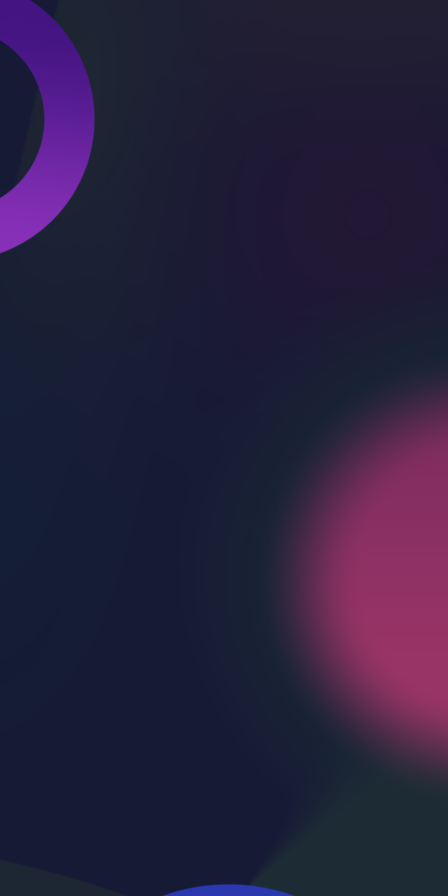
A Shadertoy shader for this background:

```glsl
// Positions are in canvas widths: x 0..1, y 0..2, origin lower left
const vec3 NAVY = vec3(0.085, 0.100, 0.208);
const vec3 DEEP_BLUE = vec3(0.075, 0.122, 0.210);
const vec3 TEAL = vec3(0.115, 0.150, 0.200);
const vec3 SEA = vec3(0.115, 0.170, 0.208);
const vec3 PLUM = vec3(0.132, 0.092, 0.205);
const vec3 DUSK = vec3(0.145, 0.128, 0.195);
const vec3 HALO = vec3(0.095, 0.140, 0.205);
const vec3 PINK_TOP = vec3(0.500, 0.175, 0.375);
const vec3 PINK_LOW = vec3(0.600, 0.205, 0.400);
const vec3 VIOLET = vec3(0.265, 0.080, 0.510);
const vec3 ORCHID = vec3(0.530, 0.190, 0.720);
const vec3 COBALT = vec3(0.170, 0.220, 0.690);

const vec2 ORB_CENTER = vec2(1.08, 0.711);
const float ORB_RADIUS = 0.395;
const float ORB_BLUR = 0.125;
const float HALO_RADIUS = 0.72;
const vec2 RING_CENTER = vec2(-0.107, 1.734);
const float RING_RADIUS = 0.262;
const float RING_HALF_WIDTH = 0.056;
const vec2 DOME_CENTER = vec2(0.51, -0.409);
const float DOME_RADIUS = 0.435;

// Soft elliptical spot, 1 at its center
float glow(vec2 p, vec2 center, vec2 size) {
    vec2 q = (p - center) / size;
    return exp(-dot(q, q));
}

// Coverage of the inside of a signed distance
float cover(float dist, float softness) {
    return 1.0 - smoothstep(-softness, softness, dist);
}

vec3 backdrop(vec2 p) {
    vec3 color = NAVY;
    color = mix(color, DEEP_BLUE, 0.8 * glow(p, vec2(-0.05, 0.9), vec2(0.35, 0.6)));
    color = mix(color, TEAL, glow(p, vec2(0.18, 1.8), vec2(0.28, 0.55)));
    color = mix(color, PLUM, glow(p, vec2(0.82, 1.52), vec2(0.42, 0.42)));
    color = mix(color, DUSK, 0.85 * smoothstep(1.6, 2.05, p.y) * smoothstep(0.1, 0.7, p.x));

    // Dark slanted fold in the upper left
    float fold = p.x - 0.13 + 0.233 * (2.0 - p.y);
    color = mix(color, NAVY, cover(fold, 0.006) * smoothstep(1.4, 1.65, p.y));

    // Cool halo around the orb
    float orbDist = length(p - ORB_CENTER);
    color = mix(color, HALO, cover(orbDist - HALO_RADIUS + 0.13, 0.16));
    return color;
}

vec3 lowerWaves(vec3 color, vec2 p, float edge) {
    // The right slope is crisp at its foot and dissolves upward
    float slope = dot(vec2(0.56, 0.029) - p, vec2(0.75, -0.66));
    float softness = edge + 0.35 * max(p.y - 0.02, 0.0);
    float fade = 1.0 - smoothstep(0.2, 0.7, p.y);
    color = mix(color, SEA, cover(slope, softness) * fade);

    float bank = p.y - 0.081 + 0.22 * p.x + 0.22 * p.x * p.x;
    return mix(color, TEAL, cover(bank, edge * 2.0) * step(p.x, 0.5));
}

void mainImage(out vec4 fragColor, in vec2 fragCoord) {
    vec2 p = fragCoord / iResolution.xy * vec2(1.0, 2.0);
    float edge = 1.0 / iResolution.x;

    vec3 color = lowerWaves(backdrop(p), p, edge);

    // Blurred orb
    float orb = cover(length(p - ORB_CENTER) - ORB_RADIUS, ORB_BLUR);
    vec3 pink = mix(PINK_TOP, PINK_LOW, smoothstep(1.1, 0.45, p.y));
    color = mix(color, pink, orb);

    // Gradient ring
    vec2 fromRing = p - RING_CENTER;
    float ring = abs(length(fromRing) - RING_RADIUS) - RING_HALF_WIDTH;
    vec3 purple = mix(VIOLET, ORCHID, smoothstep(0.26, -0.30, fromRing.y + 0.1 * fromRing.x));
    color = mix(color, purple, cover(ring, edge));

    // Dome at the lower border
    float dome = length(p - DOME_CENTER) - DOME_RADIUS;
    color = mix(color, COBALT, cover(dome, edge));

    fragColor = vec4(color, 1.0);
}
```
